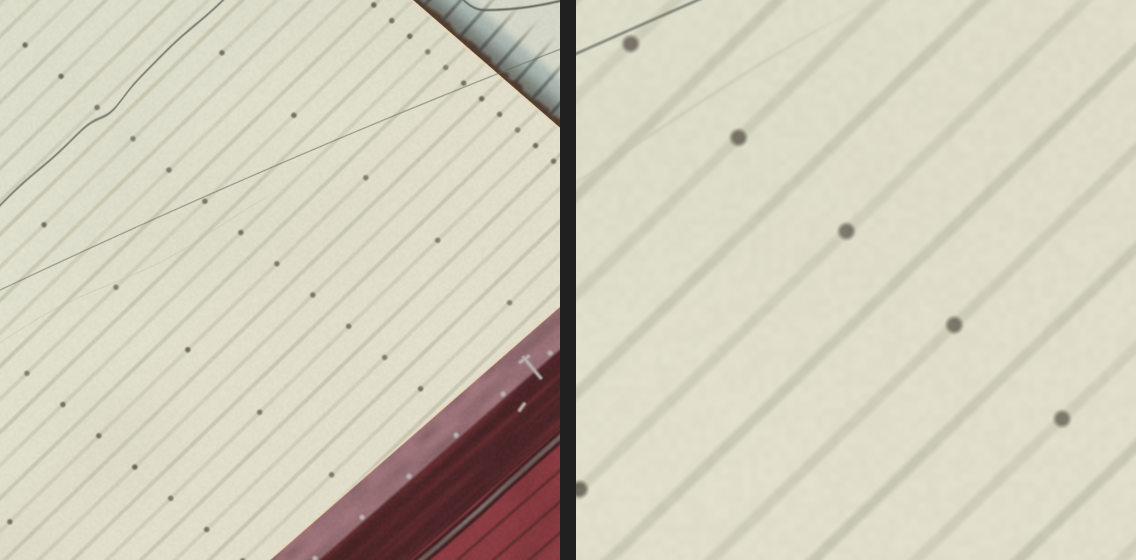
Left, the full canvas; right, a detail of the centre.
Reproduce this texture procedurally as a Shadertoy shader.

```glsl
// Cream ribbed metal roof with rows of screws, thin wires, a ridge gutter and a red roof below.

const vec3 CREAM = vec3(0.875, 0.865, 0.79);
const vec3 RIB_SHADE = vec3(0.775, 0.77, 0.685);
const vec3 SCREW = vec3(0.43, 0.41, 0.36);
const vec3 WIRE = vec3(0.36, 0.38, 0.34);
const vec3 MAUVE = vec3(0.58, 0.43, 0.45);
const vec3 MAROON = vec3(0.32, 0.16, 0.17);
const vec3 RED = vec3(0.53, 0.23, 0.25);
const vec3 PALE_GREY = vec3(0.72, 0.70, 0.69);

// Roof lattice: one step across the ribs, one step along them
const vec2 ACROSS = vec2(0.0321, -0.0279);
const vec2 ALONG = vec2(0.1589, 0.1536);
const vec2 ROOF_ORIGIN = vec2(0.3659, 0.6406);
const float RIB_GAP = 0.0423;

float hash(vec2 p) {
    vec3 q = fract(vec3(p.xyx) * 0.1031);
    q += dot(q, q.yzx + 33.33);
    return fract((q.x + q.y) * q.z);
}

float noise(vec2 p) {
    vec2 c = floor(p), f = fract(p);
    f = f * f * (3.0 - 2.0 * f);
    return mix(mix(hash(c), hash(c + vec2(1, 0)), f.x),
               mix(hash(c + vec2(0, 1)), hash(c + vec2(1, 1)), f.x), f.y);
}

float cross2(vec2 a, vec2 b) { return a.x * b.y - a.y * b.x; }

float fill(float d, float soft) { return 1.0 - smoothstep(-soft, soft, d); }

float segment(vec2 p, vec2 a, vec2 b) {
    vec2 ab = b - a;
    return length(p - a - ab * clamp(dot(p - a, ab) / dot(ab, ab), 0.0, 1.0));
}

// Soft screw head on every stride-th rib of one row
float screw(vec2 cell, float row, float stride, float soft) {
    vec2 id = vec2(stride * round(cell.x / stride), row);
    vec2 offset = cell - id;
    float d = length(offset.x * ACROSS + offset.y * ALONG);
    return fill(d - 0.0046, soft + 0.0016) * mix(0.75, 1.0, hash(id + 50.0));
}

vec3 creamRoof(vec2 p, vec2 cell, float soft) {
    vec3 col = CREAM + vec3(-0.012, 0.004, 0.008) * smoothstep(-0.2, 0.8, p.y - p.x);
    col += 0.018 * (noise(p * 5.0) - 0.5);
    float ribId = round(cell.x);
    float d = abs(cell.x - ribId) * RIB_GAP;
    float strength = mix(0.7, 0.95, mod(ribId, 2.0)) * mix(0.8, 1.0, noise(vec2(ribId * 7.0, cell.y * 3.0) + 90.0));
    col = mix(col, RIB_SHADE, strength * (1.0 - smoothstep(0.001, 0.0048 + soft, d)));
    // Screw rows alternate between every second and every fourth rib
    float row = min(round(cell.y), 1.0);
    float heads = screw(cell, row, mix(2.0, 4.0, mod(row, 2.0)), soft);
    heads = max(heads, screw(cell, 2.1, 1.0, soft));
    return mix(col, SCREW, heads);
}

// Ridge flashing, shaded gutter and the far roof beyond it; t grows away from the ridge
vec3 ridge(vec3 roof, vec2 cell, float soft) {
    float t = cell.y - 2.34;
    float ragged = 0.03 * noise(vec2(cell.x * 4.0, 3.0));
    vec3 shade = mix(vec3(0.45, 0.47, 0.44), vec3(0.66, 0.71, 0.69), smoothstep(0.05, 0.24, t));
    vec3 far = mix(shade, vec3(0.83, 0.84, 0.78), smoothstep(0.23, 0.36, t));
    float rib = abs(fract(cell.x + 0.4 * t) - 0.5) * RIB_GAP;
    far *= 1.0 - 0.32 * fill(rib - 0.003, 0.002 + soft) * (1.0 - smoothstep(0.2, 0.6, t));
    far = mix(far, vec3(0.32, 0.24, 0.19), fill(t - 0.03 - ragged, 0.025));
    vec3 col = mix(far, roof, fill(t, soft * 5.0));
    return mix(col, vec3(0.92, 0.84, 0.70), 0.8 * fill(abs(t + 0.012) - 0.007, soft * 5.0));
}

// Red roof in edge coordinates: s runs along the cream edge, d away from it
vec3 redRoof(float s, float d, float soft) {
    float streak = noise(vec2(s * 9.0, d * 130.0));
    vec3 strip = MAUVE * mix(0.9, 1.08, noise(vec2(s * 25.0, d * 60.0)));
    float fold = 0.5 + 0.5 * cos(6.2832 * d / 0.031);
    vec3 folds = mix(MAROON * 0.85, RED * 0.85, 0.55 * fold * streak + 0.15 * streak);
    vec3 sheet = RED * mix(0.93, 1.06, noise(vec2(s * 14.0, d * 30.0)));
    float rib = abs(fract(d / 0.042 + 0.25) - 0.5) * 0.042;
    sheet = mix(sheet, MAROON, 0.75 * fill(rib - 0.0025, 0.002 + soft));
    vec3 col = mix(strip, folds, smoothstep(0.054, 0.062, d));
    col = mix(col, sheet, smoothstep(0.162, 0.168, d));
    // Grey conduit with a dark shadow
    float bend = d - 0.177 - 0.004 * (noise(vec2(s * 12.0, 8.0)) - 0.5);
    col = mix(col, MAROON * 0.8, fill(abs(bend) - 0.010, 0.003));
    col = mix(col, vec3(0.53, 0.48, 0.47), fill(abs(bend) - 0.004, 0.002 + soft) * mix(0.5, 1.0, streak));
    // Pale clips along the strip and a bracket
    vec2 clip = vec2(mod(s - 0.0625 + 0.0557, 0.1115) - 0.0557, d - 0.051);
    col = mix(col, PALE_GREY, fill(length(clip) - 0.0045, 0.002 + soft));
    vec2 q = vec2(s, d);
    float bracket = min(segment(q, vec2(0.579, 0.026), vec2(0.578, 0.073)),
                        segment(q, vec2(0.569, 0.028), vec2(0.587, 0.030)));
    bracket = min(bracket, segment(q, vec2(0.512, 0.092), vec2(0.525, 0.089)));
    return mix(col, PALE_GREY, fill(bracket - 0.003, 0.002 + soft));
}

void mainImage(out vec4 fragColor, in vec2 fragCoord) {
    vec2 p = fragCoord / iResolution.y;
    float soft = 0.75 / iResolution.y;
    vec2 q = p - ROOF_ORIGIN;
    vec2 cell = vec2(cross2(q, ALONG), cross2(ACROSS, q)) / cross2(ACROSS, ALONG);
    vec3 col = ridge(creamRoof(p, cell, soft), cell, soft);

    // Wires and a faint scratch, as heights over x
    float dip = (p.x - 0.198) / 0.03;
    float cable = 0.633 + 0.925 * p.x - 0.017 * exp(-dip * dip) + 0.002 * sin(p.x * 45.0);
    float thin = 0.482 + 0.43 * p.x + 0.042 * p.x * (1.0 - p.x);
    float scratch = 0.388 + 0.53 * p.x + 0.008 * sin(p.x * 16.0);
    float left = min(p.x - 0.865, 0.0);
    float loop = 0.982 + 0.9 * (p.x - 0.865) * (p.x - 0.865) + 12.0 * left * left;
    col = mix(col, RIB_SHADE, 0.55 * fill(abs(p.y - scratch) * 0.88 - 0.001, 0.0015) * fill(p.x - 0.48, 0.04));
    col = mix(col, WIRE, 0.85 * fill(abs(p.y - cable) * 0.73 - 0.0015, 0.0008 + soft));
    col = mix(col, WIRE, 0.7 * fill(abs(p.y - thin) * 0.92 - 0.0008, 0.0006 + soft));
    col = mix(col, WIRE, 0.9 * fill(abs(p.y - loop) - 0.002, 0.001 + soft) * step(0.82, p.x));

    // Red roof below a bright cream lip
    vec2 e = p - vec2(0.482, 0.0);
    float s = dot(e, vec2(0.753, 0.658));
    float d = dot(e, vec2(0.658, -0.753));
    col = mix(redRoof(s, d, soft), col, fill(d, soft));
    col = mix(col, vec3(0.93, 0.84, 0.70), 0.85 * fill(abs(d + 0.001) - 0.0015, 0.001 + soft));

    col += 0.02 * (noise(p * 230.0) - 0.5);
    fragColor = vec4(col, 1.0);
}
```
